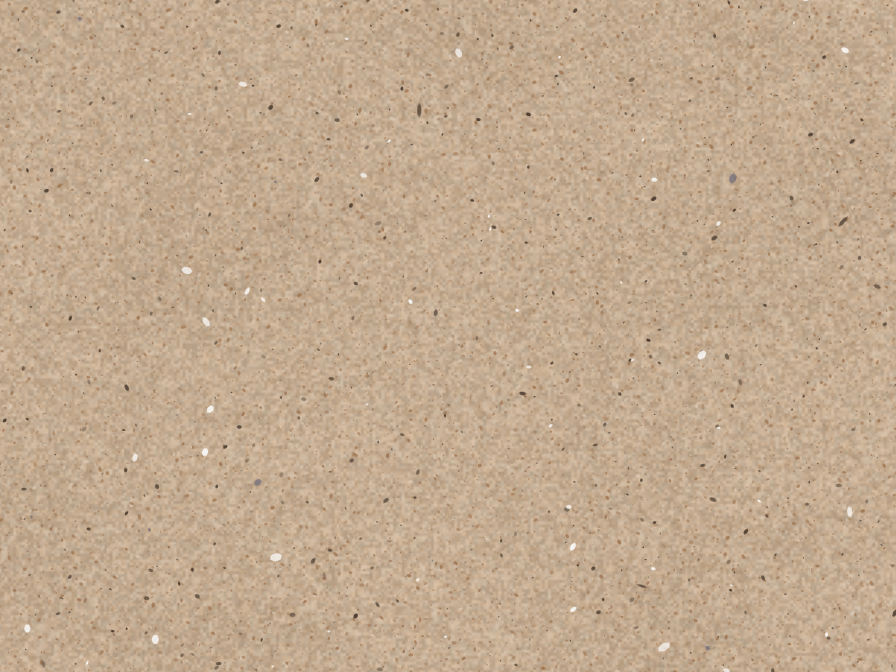
Reproduce this texture procedurally as a Shadertoy shader.

```glsl
const vec3 PAPER = vec3(0.769, 0.675, 0.572);
const vec3 RUST = vec3(0.60, 0.42, 0.27);
const vec3 BARK = vec3(0.29, 0.23, 0.18);
const vec3 CREAM = vec3(0.87, 0.80, 0.72);
const vec3 WHITE = vec3(0.97, 0.96, 0.95);
const vec3 SLATE = vec3(0.47, 0.45, 0.49);

const float GRAIN_SCALE = 230.0;
const float GRAIN_AMOUNT = 0.12;
const float PULP_SCALE = 105.0;
const float PULP_AMOUNT = 0.055;
const float WARMTH_AMOUNT = 0.055;
const float CLOUD_AMOUNT = 0.028;
const vec3 STAIN = vec3(1.11, 1.02, 0.087); // centre and radius
const float STAIN_AMOUNT = 0.022;

vec3 hash3(vec2 p) {
    vec3 q = fract(p.xyx * vec3(0.1031, 0.1030, 0.0973));
    q += dot(q, q.yxz + 33.33);
    return fract((q.xxy + q.yzz) * q.zyx);
}

float noise(vec2 p) {
    vec2 cell = floor(p), f = fract(p);
    f = f * f * (3.0 - 2.0 * f);
    float low = mix(hash3(cell).x, hash3(cell + vec2(1, 0)).x, f.x);
    float high = mix(hash3(cell + vec2(0, 1)).x, hash3(cell + 1.0).x, f.x);
    return mix(low, high, f.y) - 0.5;
}

// Angular flecks, one per chosen cell; small ones are the most common.
// Returns coverage and a random tone.
vec2 flecks(vec2 p, float cells, float share, vec2 radii, float stretch, float seed) {
    float pixel = 1.0 / iResolution.y;
    vec2 home = floor(p * cells);
    vec2 best = vec2(0.0);
    for (int y = -1; y <= 1; y++)
    for (int x = -1; x <= 1; x++) {
        vec2 cell = home + vec2(x, y);
        vec3 place = hash3(cell + seed);
        vec3 shape = hash3(cell + seed + 57.3);
        if (place.z > share) continue;

        vec2 q = p - (cell + place.xy) / cells;
        float angle = 6.2832 * shape.x;
        float c = cos(angle), s = sin(angle);
        q = mat2(c, -s, s, c) * q;
        q.x += (shape.z - 0.5) * q.y;
        q.x /= mix(1.0, stretch, shape.z);

        vec2 a = abs(q);
        float facets = max(a.y, 0.85 * a.x + 0.5 * a.y);
        float d = mix(facets, length(q), 0.4);
        float radius = mix(radii.x, radii.y, pow(shape.y, 3.0));
        float cover = clamp(0.5 + (radius - d) / pixel, 0.0, 1.0);
        if (cover > best.x) best = vec2(cover, fract(place.z * 91.7 + shape.y));
    }
    return best;
}

void mainImage(out vec4 fragColor, in vec2 fragCoord) {
    vec2 p = fragCoord / iResolution.y;

    // Broad clouds and faint sideways creases
    float cloud = noise(p * 3.0 + 4.0) + 0.6 * noise(p * vec2(4.0, 15.0) + 20.0);
    vec3 color = PAPER + CLOUD_AMOUNT * cloud;

    // Round stain with a darker rim
    float rim = length(p - STAIN.xy) - STAIN.z;
    float stain = 0.5 * smoothstep(0.004, -0.004, rim) + exp(-pow(rim / 0.004, 2.0));
    color -= STAIN_AMOUNT * stain;

    // Fine pulp grain in lightness and warmth
    color += GRAIN_AMOUNT * noise(p * GRAIN_SCALE + 11.0);
    color += PULP_AMOUNT * noise(p * PULP_SCALE + 71.0);
    color += WARMTH_AMOUNT * noise(p * PULP_SCALE * 1.4 + 33.0) * vec3(-0.2, 0.4, 0.9);

    // Cream, rust and dark specks
    vec2 cream = flecks(p, 60.0, 0.35, vec2(0.0010, 0.0026), 1.8, 13.0);
    color = mix(color, CREAM, cream.x * mix(0.2, 0.7, cream.y));
    vec2 rust = flecks(p, 76.0, 0.75, vec2(0.0009, 0.0026), 1.5, 140.0);
    color = mix(color, RUST, rust.x * mix(0.15, 0.75, rust.y));
    vec2 dark = flecks(p, 33.0, 0.45, vec2(0.0008, 0.0030), 1.7, 270.0);
    color = mix(color, BARK, dark.x * mix(0.35, 0.95, dark.y));

    // Sparse fibres and grey chips
    vec2 fibre = flecks(p, 5.0, 0.25, vec2(0.0013, 0.0030), 5.0, 410.0);
    color = mix(color, BARK, 0.75 * fibre.x);
    vec2 slate = flecks(p, 6.0, 0.20, vec2(0.0018, 0.0055), 1.5, 530.0);
    color = mix(color, SLATE, 0.8 * slate.x);

    // Bright paper chips
    vec2 chip = flecks(p, 9.0, 0.50, vec2(0.0014, 0.0068), 1.9, 690.0);
    color = mix(color, WHITE, chip.x * mix(0.75, 1.0, chip.y));

    fragColor = vec4(clamp(color, 0.0, 1.0), 1.0);
}
```
